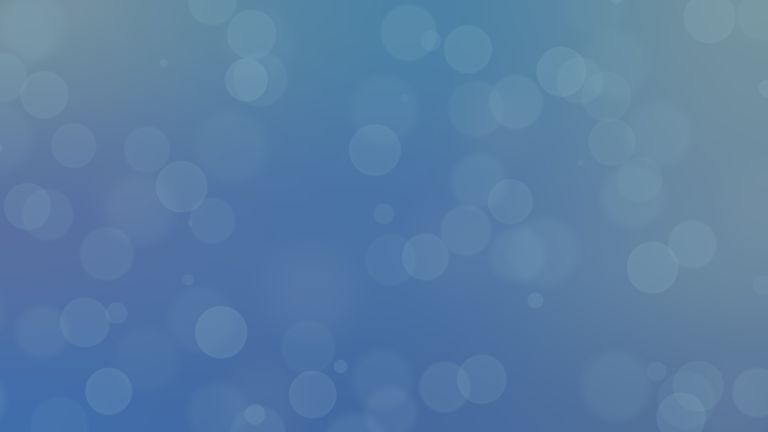
This background is drawn by a Shadertoy shader. Its source:

```glsl
// Soft blue gradient with scattered translucent bokeh discs.

// Gradient colours, left / middle / right of each row
const vec3 TOP_L = vec3(0.45, 0.56, 0.62);
const vec3 TOP_M = vec3(0.30, 0.51, 0.65);
const vec3 TOP_R = vec3(0.45, 0.57, 0.62);
const vec3 MID_L = vec3(0.34, 0.44, 0.63);
const vec3 MID_M = vec3(0.29, 0.45, 0.65);
const vec3 MID_R = vec3(0.42, 0.54, 0.63);
const vec3 LOW_L = vec3(0.25, 0.43, 0.67);
const vec3 LOW_M = vec3(0.26, 0.41, 0.63);
const vec3 LOW_R = vec3(0.33, 0.45, 0.60);

const vec3 DISC_TINT = vec3(0.58, 0.74, 0.79);
const vec3 GLOW_TINT = vec3(0.62, 0.64, 0.68);
const float MID_HEIGHT = 0.45;
const float RIM_GAIN = 0.18;

// Sizes are in units of the canvas height
const int GLOW_COUNT = 9;
const int SOFT_COUNT = 24;
const int MEDIUM_COUNT = 22;
const int CRISP_COUNT = 22;
const int SPECK_COUNT = 17;

float hash(float n) {
    return fract(sin(n * 12.9898) * 43758.5453);
}

// Blend three colours smoothly along t, the middle one sitting at centre
vec3 blend3(vec3 a, vec3 b, vec3 c, float t, float centre) {
    vec3 lower = mix(a, b, smoothstep(0.0, centre, t));
    return mix(lower, c, smoothstep(centre, 1.0, t));
}

vec3 backdrop(vec2 uv) {
    vec3 low = blend3(LOW_L, LOW_M, LOW_R, uv.x, 0.42);
    vec3 mid = blend3(MID_L, MID_M, MID_R, uv.x, 0.48);
    vec3 top = blend3(TOP_L, TOP_M, TOP_R, uv.x, 0.55);
    return blend3(low, mid, top, uv.y, MID_HEIGHT);
}

// Paint one layer of discs; positions follow a jittered low-discrepancy walk
vec3 discLayer(vec3 col, vec2 p, float aspect, int count, float seed,
               vec2 radii, float blur, float opacity, vec3 tint) {
    for (int i = 0; i < count; i++) {
        float id = seed + float(i);
        vec2 jitter = 0.16 * vec2(hash(id + 0.31), hash(id + 0.57));
        vec2 cell = fract(vec2(0.7549, 0.5698) * float(i) + hash(seed) + jitter);
        vec2 centre = (cell * 1.1 - 0.05) * vec2(aspect, 1.0);
        float radius = mix(radii.x, radii.y, hash(id + 0.73));
        float softness = max(blur * radius, 1.0 / iResolution.y);

        float d = length(p - centre) - radius;
        float body = 1.0 - smoothstep(-softness, softness, d);
        float rim = smoothstep(-0.25 * radius, 0.0, d) * (1.0 - smoothstep(0.0, 0.3, blur));
        float alpha = opacity * mix(0.55, 1.2, hash(id + 0.89));
        col = mix(col, tint, alpha * body * (1.0 + RIM_GAIN * rim));
    }
    return col;
}

void mainImage(out vec4 fragColor, in vec2 fragCoord) {
    vec2 uv = fragCoord / iResolution.xy;
    float aspect = iResolution.x / iResolution.y;
    vec2 p = vec2(uv.x * aspect, uv.y);

    vec3 col = backdrop(uv);

    // From the most blurred discs to the sharpest
    col = discLayer(col, p, aspect, GLOW_COUNT, 11.0, vec2(0.07, 0.10), 0.70, 0.10, GLOW_TINT);
    col = discLayer(col, p, aspect, SOFT_COUNT, 47.0, vec2(0.060, 0.085), 0.22, 0.10, DISC_TINT);
    col = discLayer(col, p, aspect, MEDIUM_COUNT, 103.0, vec2(0.052, 0.068), 0.09, 0.12, DISC_TINT);
    col = discLayer(col, p, aspect, CRISP_COUNT, 167.0, vec2(0.048, 0.062), 0.035, 0.15, DISC_TINT);
    col = discLayer(col, p, aspect, SPECK_COUNT, 229.0, vec2(0.005, 0.026), 0.12, 0.15, DISC_TINT);

    fragColor = vec4(col, 1.0);
}
```
